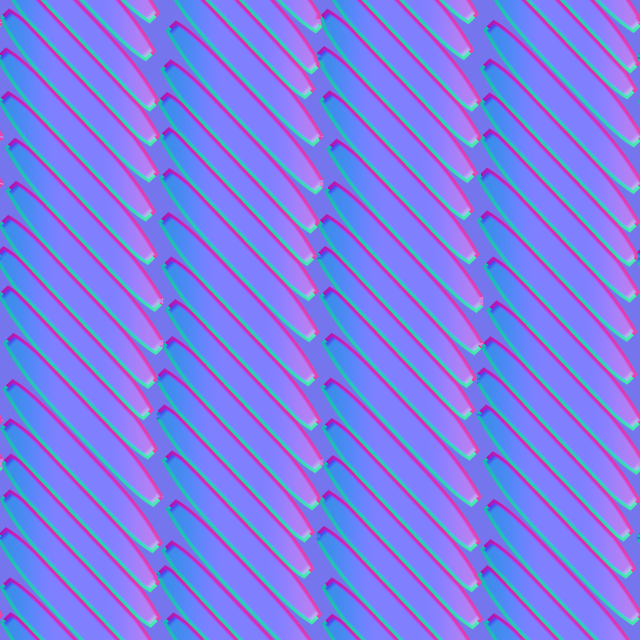
This texture map is drawn by a WebGL 1 fragment shader. Its source:

```glsl
precision highp float;
// Tangent-space normal map of four columns of slanted, overlapping leaf slats.

uniform vec2 u_resolution;

const float COLUMNS = 4.0;
const float ROWS = 16.0;
const float SLOPE = 1.05;         // fall of a slat per unit across
const float HALF_COLUMN = 0.125;
const float HALF_LENGTH = 0.174;  // from slat centre to its cut tip
const float TIP_HALF = 0.19;      // half thickness at the tips, in rows
const float BELLY = 0.36;         // extra half thickness in the middle

// Layered sines over a wrapped cell id, about -1 to 1.
float jitter(vec2 id, float seed) {
  float a = sin(id.y * 7.31 + id.x * 3.17 + seed);
  float b = sin(id.y * 4.73 - id.x * 5.91 + seed * 2.3);
  return 0.55 * a + 0.45 * b;
}

// Position in a slat: x along the column, y above the slanted axis,
// z is x before the slat slides along its axis.
vec3 slatPosition(vec2 uv, vec2 offset) {
  float column = floor(uv.x * COLUMNS) + offset.x;
  float x = uv.x - (column + 0.5) / COLUMNS;
  float level = uv.y + SLOPE * x;
  float row = floor(level * ROWS) + offset.y;
  vec2 id = mod(vec2(column, row), vec2(COLUMNS, ROWS));
  float centre = (row + 0.5 + 0.15 * jitter(id, 1.7)) / ROWS;
  return vec3(x - 0.011 * jitter(id, 4.2), level - centre, x);
}

// Distance inside the cut tip, measured along the slat axis.
float tipDepth(vec3 q) {
  vec2 axis = normalize(vec2(1.0, -SLOPE));
  return HALF_LENGTH - abs(dot(vec2(q.x, q.y - SLOPE * q.x), axis));
}

// Outward direction of the long edge in xy, depth inside that edge in z.
vec3 longEdge(vec3 q) {
  float s = clamp(q.x / HALF_COLUMN, -1.15, 1.15);
  float halfThickness = (TIP_HALF + BELLY * (1.0 - s * s * s * s)) / ROWS;
  float taper = -4.0 * BELLY * s * s * s / (HALF_COLUMN * ROWS);
  float side = q.y < 0.0 ? -1.0 : 1.0;
  vec2 outward = normalize(vec2(SLOPE - side * taper, 1.0));
  return vec3(side * outward, (halfThickness - abs(q.y)) * outward.y);
}

float wallDepth(vec3 q) {
  return HALF_COLUMN + 0.005 - abs(q.z);
}

float slatDepth(vec3 q) {
  return min(longEdge(q).z, min(tipDepth(q), wallDepth(q)));
}

// Surface tilt of a slat; rim is the distance to its visible border.
vec2 slatTilt(vec3 q, float rim, float y) {
  float s = q.x / HALF_COLUMN;
  float leftBend = smoothstep(0.25, 0.9, -s);
  float rightBend = smoothstep(0.3, 1.0, s);
  vec2 tilt = vec2(0.48 * rightBend - 0.52 * leftBend, -0.1 * leftBend);

  // Sloped cut at each tip.
  float tip = tipDepth(q);
  vec2 tipOut = sign(q.x) * normalize(vec2(1.0, -SLOPE));
  tilt = mix(tilt, tipOut * 0.66, 1.0 - smoothstep(0.005, 0.014, tip));

  // Long edges, or a finely toothed column wall.
  vec3 edge = longEdge(q);
  float wall = wallDepth(q);
  float teeth = 0.62 + 0.22 * sin(6.2831853 * 128.0 * y);
  bool atWall = wall < min(edge.z, tip);
  vec2 rimTilt = atWall ? vec2(sign(q.z) * teeth, 0.0) : edge.xy * 0.94;
  return mix(tilt, rimTilt, 1.0 - smoothstep(0.0028, 0.0078, rim));
}

vec3 encodeNormal(vec2 tilt, float crease) {
  float z = sqrt(max(0.04, 1.0 - dot(tilt, tilt)));
  return 0.5 + 0.5 * vec3(tilt.x * crease, -tilt.y * crease, z);
}

void main() {
  vec2 uv = gl_FragCoord.xy / u_resolution;
  float pixel = 1.0 / u_resolution.y;

  // Find the two deepest slats; their difference locates the joint.
  float best = -1.0;
  float second = -1.0;
  vec3 top = vec3(0.0);
  for (int i = -1; i <= 1; i++) {
    for (int j = -1; j <= 1; j++) {
      vec3 q = slatPosition(uv, vec2(float(i), float(j)));
      float depth = slatDepth(q);
      if (depth > best) {
        second = best;
        best = depth;
        top = q;
      } else {
        second = max(second, depth);
      }
    }
  }

  float joint = 0.5 * (best - second);
  float rim = max(0.0, min(best, joint));
  float crease = smoothstep(-0.5 * pixel, 0.0006 + 0.5 * pixel, joint);
  vec3 slat = encodeNormal(slatTilt(top, rim, uv.y), crease);
  vec3 gap = vec3(0.46, 0.46, 0.93);
  float cover = smoothstep(-0.75 * pixel, 0.75 * pixel, best);
  gl_FragColor = vec4(mix(gap, slat, cover), 1.0);
}
```
